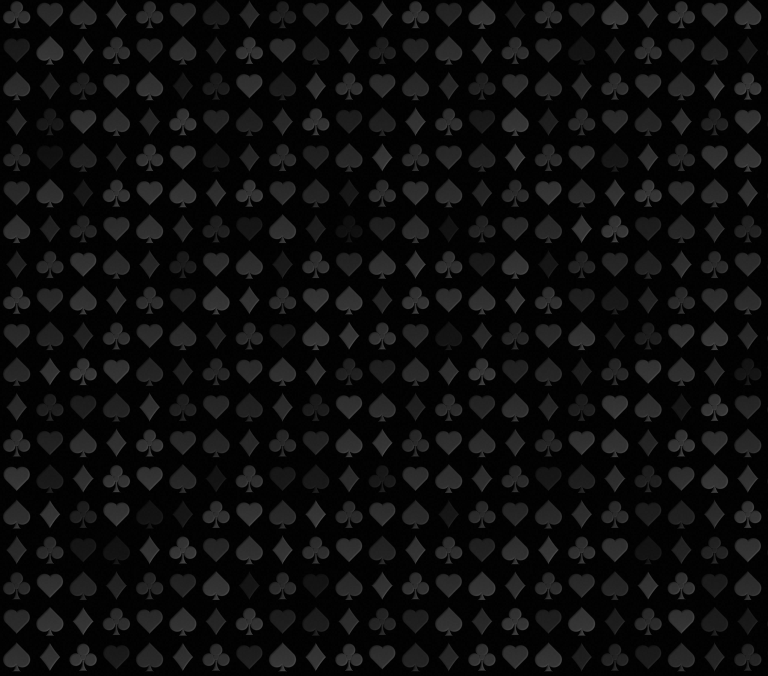
Reproduce this pattern procedurally as a Shadertoy shader.

```glsl
// Staggered grid of embossed grey card suits on black, each with its own brightness.
#define COLUMNS 23.11
#define ROW_PITCH 1.074
#define TOP_SHIFT 0.094
#define BACKGROUND 0.008
#define DARKEST 0.055
#define BRIGHTEST 0.205
#define SHADE_SLOPE 0.2
#define RIM_WIDTH 0.07
#define RIM_STRENGTH 0.4
#define GRAIN 0.008

float hash(vec2 p) {
    vec3 q = fract(vec3(p.xyx) * 0.1031);
    q += dot(q, q.yzx + 33.33);
    return fract((q.x + q.y) * q.z);
}

float dot2(vec2 v) { return dot(v, v); }

// Unit heart with its tip at the origin, pointing down
float heart(vec2 p) {
    p.x = abs(p.x);
    if (p.x + p.y > 1.0) return length(p - vec2(0.25, 0.75)) - sqrt(2.0) / 4.0;
    float edge = min(dot2(p - vec2(0.0, 1.0)), dot2(p - 0.5 * max(p.x + p.y, 0.0)));
    return sqrt(edge) * sign(p.x - p.y);
}

// Narrow stem that flares towards its foot
float stem(vec2 p, float foot) {
    float flare = max(foot + 0.23 - p.y, 0.0);
    float halfWidth = 0.025 + 1.6 * flare * flare;
    return max(abs(p.x) - halfWidth, max(p.y + 0.1, foot - p.y));
}

float heartSuit(vec2 p) {
    const float size = 0.655;
    return heart((p + vec2(0.0, 0.37)) / size) * size;
}

float spadeSuit(vec2 p) {
    const float size = 0.675;
    float body = heart(vec2(p.x, 0.43 - p.y) / size) * size;
    return min(body, stem(p, -0.43));
}

float clubSuit(vec2 p) {
    vec2 side = vec2(abs(p.x), p.y);
    float lobes = min(length(p - vec2(0.0, 0.21)), length(side - vec2(0.22, -0.08))) - 0.19;
    float middle = length(p) - 0.11;
    return min(min(lobes, middle), stem(p, -0.41));
}

// Rhombus with slightly hollow sides
float diamondSuit(vec2 p) {
    p = abs(p);
    return (p.x / 0.31 + p.y / 0.42 - 1.0 + 2.0 * p.x * p.y) * 0.25;
}

float suit(vec2 p, float kind) {
    if (kind < 0.5) return clubSuit(p);
    if (kind < 1.5) return heartSuit(p);
    if (kind < 2.5) return spadeSuit(p);
    return diamondSuit(p);
}

void mainImage(out vec4 fragColor, in vec2 fragCoord) {
    float pixel = COLUMNS / iResolution.x;

    // Grid counted from the top left, one unit per column
    vec2 grid = vec2(fragCoord.x, iResolution.y - fragCoord.y) * pixel;
    grid.y = grid.y / ROW_PITCH + TOP_SHIFT;
    vec2 cell = floor(grid);
    vec2 p = (fract(grid) - 0.5) * vec2(1.0, -ROW_PITCH);

    // Suits cycle along each row and step by one per row
    float kind = mod(cell.x + cell.y, 4.0);
    float d = suit(p, kind);
    float cover = smoothstep(0.75 * pixel, -0.75 * pixel, d);

    // Uneven brightness, a soft vertical shade and a rim lit from the lower right
    float level = mix(DARKEST, BRIGHTEST, sqrt(hash(cell + 7.0)));
    vec2 lightStep = 0.02 * normalize(vec2(1.0, -0.6));
    float facing = (suit(p + lightStep, kind) - suit(p - lightStep, kind)) / 0.04;
    float rim = smoothstep(-RIM_WIDTH, 0.0, d);
    float shade = level * (1.0 - SHADE_SLOPE * p.y + RIM_STRENGTH * rim * facing);

    float grain = GRAIN * (hash(floor(grid * 22.0)) - 0.5);
    fragColor = vec4(vec3(mix(BACKGROUND, shade, cover) + grain), 1.0);
}
```
